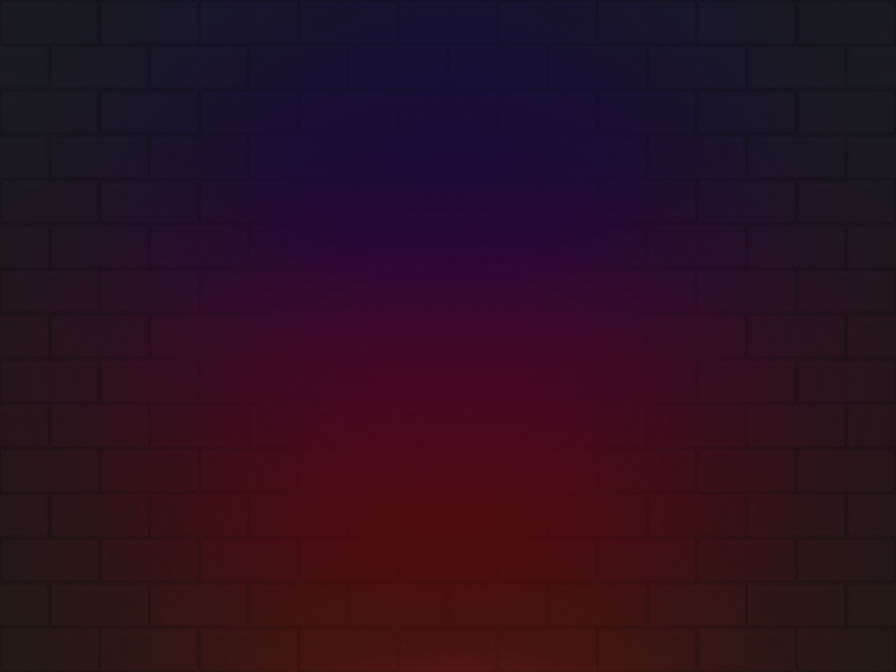
A Shadertoy shader for this background:

```glsl
// A dim brick wall under neon light: blue from above, magenta between, red below.
// Vertical colour ramps are blended towards grey at the sides, then shaded by
// a running-bond brick grid whose joints fade out in the saturated middle.

float hash(vec2 p) {
    vec3 q = fract(vec3(p.xyx) * 0.1031);
    q += dot(q, q.yzx + 33.33);
    return fract((q.x + q.y) * q.z);
}

// Light along the vertical centre line
vec3 neonRamp(float y) {
    vec3 c = mix(vec3(0.290, 0.070, 0.062), vec3(0.306, 0.039, 0.066), smoothstep(0.02, 0.22, y));
    c = mix(c, vec3(0.270, 0.028, 0.140), smoothstep(0.22, 0.46, y));
    c = mix(c, vec3(0.180, 0.028, 0.205), smoothstep(0.42, 0.64, y));
    c = mix(c, vec3(0.105, 0.042, 0.220), smoothstep(0.57, 0.80, y));
    return mix(c, vec3(0.088, 0.067, 0.205), smoothstep(0.76, 1.0, y));
}

// Unlit wall at the sides, warm below and cool above
vec3 wallRamp(float y) {
    vec3 c = mix(vec3(0.135, 0.095, 0.088), vec3(0.137, 0.080, 0.105), smoothstep(0.0, 0.5, y));
    return mix(c, vec3(0.098, 0.100, 0.122), smoothstep(0.38, 0.92, y));
}

// x: darkness of the joint, y: soft highlight on the brick's bevel
vec2 brickRelief(vec2 uv) {
    vec2 grid = uv * vec2(9.0, 15.0);
    grid.x += 0.5 * mod(floor(grid.y), 2.0);
    vec2 cell = fract(grid);
    // Distance to the nearest joint, in canvas heights
    vec2 gap = min(cell, 1.0 - cell) * vec2(4.0 / 27.0, 1.0 / 15.0);
    float d = min(gap.x, gap.y);
    float joint = 1.0 - smoothstep(0.0, 0.0055, d);
    float bevel = smoothstep(0.003, 0.008, d) * (1.0 - smoothstep(0.008, 0.016, d));
    return vec2(joint, bevel * cell.y);
}

void mainImage(out vec4 fragColor, in vec2 fragCoord) {
    vec2 uv = fragCoord / iResolution.xy;
    vec2 fromCentre = (uv - vec2(0.5, 0.48)) * 2.0;

    // Colour wash, greying with distance from the centre
    float reach = length(fromCentre * vec2(1.0, 0.4));
    float fade = smoothstep(0.14, 1.12, reach);
    vec3 color = mix(neonRamp(uv.y), wallRamp(uv.y), fade);

    // Small red glow resting on the bottom edge
    vec2 glowPos = (uv - vec2(0.52, 0.0)) * vec2(5.0, 28.0);
    color += vec3(0.045, 0.010, 0.008) * exp(-dot(glowPos, glowPos));

    // Joints and bevels, strongest towards the sides
    vec2 relief = brickRelief(uv);
    float strength = smoothstep(0.2, 1.0, length(fromCentre * vec2(1.0, 0.6)));
    color *= 1.0 + strength * (0.03 * relief.y - 0.17 * relief.x);

    // Fine dither against banding
    color += (hash(floor(fragCoord)) - 0.5) / 255.0;
    fragColor = vec4(color, 1.0);
}
```
